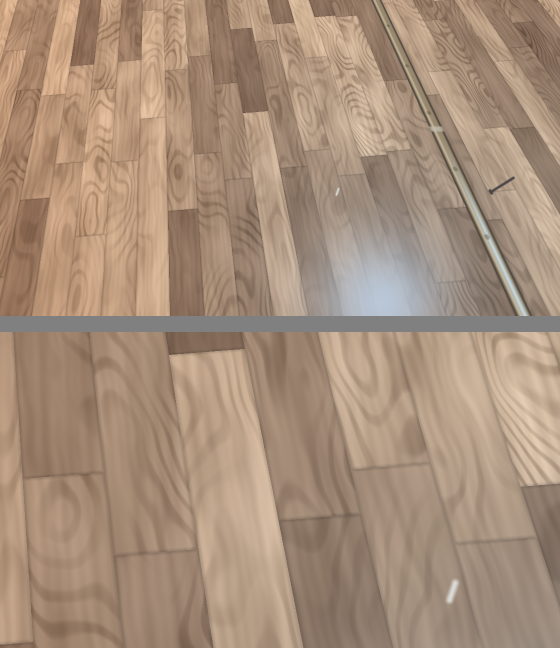
Top, the full canvas; bottom, a detail of the centre.
Reproduce this texture procedurally as a WebGL 2 fragment shader.

```glsl
#version 300 es
precision highp float;
// Laminate floor of staggered wood strips fanning out from a vanishing point,
// with a metal transition bar, a nail, a paint chip and a cool window glare.
// Strips come from a perspective mapping; hashes and gradient noise vary each.
uniform vec2 u_resolution;
out vec4 fragColor;

// Lengths are in canvas heights, origin at the lower left.
const vec2 VANISH = vec2(0.486, 2.505);
const float END_TILT = 0.08;       // slope of the strip ends
const float STRIP_WIDTH = 0.0437;  // in fan units, x / depth
const float STRIP_START = -0.154;
const float PLANK_LENGTH = 0.113;  // in units of 1 / depth
const float PLANK_RATIO = 6.0;     // length over width
const float END_JITTER = 0.4;
const float SEAM = 0.025;          // in strip widths
const float SEAM_SHADE = 0.87;
const float BAR_CENTER = 0.468;
const float BAR_HALF = 0.0105;
const float SCREW_STEP = 0.045;
const vec2 GLARE_CENTER = vec2(1.21, 0.04);
const vec2 GLARE_SIZE = vec2(0.18, 0.19);
const int AA = 2;

const vec3 WOOD_DARK = vec3(0.50, 0.395, 0.325);
const vec3 WOOD_LIGHT = vec3(0.80, 0.68, 0.565);
const vec3 GRAIN_TINT = vec3(0.70, 0.64, 0.59);
const vec3 GREY_TINT = vec3(1.05, 1.0, 0.92);
const vec3 GLARE = vec3(0.73, 0.79, 0.86);
const vec3 BAR_GOLD = vec3(0.59, 0.53, 0.43);
const vec3 BAR_EDGE = vec3(0.31, 0.28, 0.24);
const vec3 BAR_SHINE = vec3(0.77, 0.84, 0.86);
const vec3 NAIL = vec3(0.29, 0.27, 0.27);
const vec3 CHIP = vec3(0.86, 0.86, 0.85);

float hash(vec2 p) {
  vec3 q = fract(vec3(p.xyx) * 0.1031);
  q += dot(q, q.yzx + 33.33);
  return fract((q.x + q.y) * q.z);
}

float corner(vec2 cell, vec2 offset) {
  float angle = 6.2832 * hash(cell);
  return dot(vec2(cos(angle), sin(angle)), offset);
}

float gradientNoise(vec2 p) {
  vec2 i = floor(p), f = fract(p), e = vec2(1.0, 0.0);
  vec2 w = f * f * f * (f * (f * 6.0 - 15.0) + 10.0);
  float low = mix(corner(i, f), corner(i + e, f - e), w.x);
  float high = mix(corner(i + e.yx, f - e.yx), corner(i + 1.0, f - 1.0), w.x);
  return mix(low, high, w.y);
}

float segment(vec2 p, vec2 a, vec2 b) {
  vec2 ab = b - a;
  return length(p - a - ab * clamp(dot(p - a, ab) / dot(ab, ab), 0.0, 1.0));
}

float plankEnd(float strip, float row) {
  return row + END_JITTER * hash(vec2(strip + 71.0, row + 13.0));
}

vec3 woodFloor(float fan, float depthInv) {
  // Which strip, and which plank along it
  float x = (fan - STRIP_START) / STRIP_WIDTH;
  float strip = floor(x) + 40.0;
  float across = fract(x);
  float along = depthInv / PLANK_LENGTH + 7.0 * hash(vec2(strip, 5.0));
  float row = floor(along);
  if (along < plankEnd(strip, row)) row -= 1.0;
  vec2 id = vec2(strip, row + 20.0);
  float tone = 0.65 * hash(id + 3.7) + 0.35 * hash(id + 91.0);
  float figure = hash(id + 51.3);

  // Continuous rings, long fibres and soft blotches
  vec2 q = vec2(across, along * PLANK_RATIO) + 37.0 * vec2(tone, figure);
  float warp = gradientNoise(q * vec2(1.0, 0.36));
  float wobble = gradientNoise(q * vec2(2.0, 1.4));
  float rings = sin(6.2832 * (across * 2.0 + warp * mix(3.0, 7.5, figure) + wobble * 0.5));
  float patchy = smoothstep(-0.5, 0.3, gradientNoise(q * vec2(1.2, 0.5) + 23.0));
  float fibre = gradientNoise(q * vec2(9.0, 0.4) + wobble * 0.6);
  float blotch = gradientNoise(q * vec2(1.3, 0.5) + 9.0);
  float grain = smoothstep(-0.1, 1.0, rings) * patchy * mix(0.15, 0.55, figure);
  grain += 0.35 * fibre + 0.5 * blotch;
  vec3 color = mix(WOOD_DARK, WOOD_LIGHT, smoothstep(0.0, 1.0, tone));
  color *= mix(vec3(1.05), GRAIN_TINT, grain);

  // Thin seams along sides and ends
  float side = min(across, 1.0 - across);
  float end = min(along - plankEnd(strip, row), plankEnd(strip, row + 1.0) - along);
  float gap = min(side, end * PLANK_RATIO);
  return color * mix(SEAM_SHADE, 1.0, smoothstep(0.0, 2.0 * SEAM, gap));
}

vec3 metalBar(float s, float depthInv, float height) {
  float shine = smoothstep(0.62, 0.2, height);
  vec3 color = mix(BAR_GOLD, BAR_EDGE, smoothstep(0.5, 0.9, abs(s)));
  color += 0.17 * exp(-pow((s + 0.35) / 0.2, 2.0));
  color = mix(color, BAR_SHINE, shine * exp(-pow((s - 0.15) / 0.35, 2.0)));
  // Screw heads at even steps, one pale joint
  float offset = fract(depthInv / SCREW_STEP) - 0.5;
  float screw = length(vec2(s, offset * 9.0));
  color = mix(color, BAR_EDGE, 0.4 * smoothstep(0.45, 0.2, screw));
  float joint = smoothstep(0.012, 0.004, abs(height - 0.592));
  return mix(color, vec3(0.78, 0.76, 0.71), 0.7 * joint);
}

vec3 scene(vec2 p) {
  vec2 rel = vec2(p.x - VANISH.x, VANISH.y - p.y);
  float fan = rel.x / rel.y;
  float depthInv = 1.0 / (rel.y + END_TILT * rel.x);
  vec3 color = woodFloor(fan, depthInv);
  // Warm on the left, greyer to the right, cool glare at the bottom
  float luma = dot(color, vec3(0.3, 0.59, 0.11));
  float grey = 0.4 * smoothstep(0.4, 1.3, p.x) * smoothstep(1.3, 0.3, p.y);
  color = mix(color, luma * GREY_TINT, grey);
  color *= mix(vec3(1.03, 0.98, 0.94), vec3(1.0), smoothstep(0.0, 0.8, p.x));
  vec2 g = (p - GLARE_CENTER) / GLARE_SIZE;
  float glare = 0.8 * exp(-dot(g, g)) + 0.15 * exp(-0.2 * dot(g, g));
  color = mix(color, GLARE, glare);

  float s = (fan - BAR_CENTER) / BAR_HALF;
  color *= 1.0 - 0.15 * smoothstep(1.0, 0.0, abs(s - 0.8));
  color = mix(color, metalBar(s, depthInv, p.y), smoothstep(1.1, 0.9, abs(s)));

  float nail = segment(p, vec2(1.556, 0.394), vec2(1.625, 0.437)) - 0.004;
  nail = min(nail, segment(p, vec2(1.551, 0.396), vec2(1.556, 0.389)) - 0.005);
  color = mix(color, NAIL, smoothstep(0.003, -0.003, nail));
  float chip = segment(p, vec2(1.071, 0.402), vec2(1.065, 0.384)) - 0.003;
  return mix(color, CHIP, smoothstep(0.003, -0.003, chip));
}

void main() {
  vec3 sum = vec3(0.0);
  for (int k = 0; k < AA * AA; k++) {
    vec2 shift = (vec2(k % AA, k / AA) + 0.5) / float(AA) - 0.5;
    sum += scene((gl_FragCoord.xy + shift) / u_resolution.y);
  }
  fragColor = vec4(sum / float(AA * AA), 1.0);
}
```
